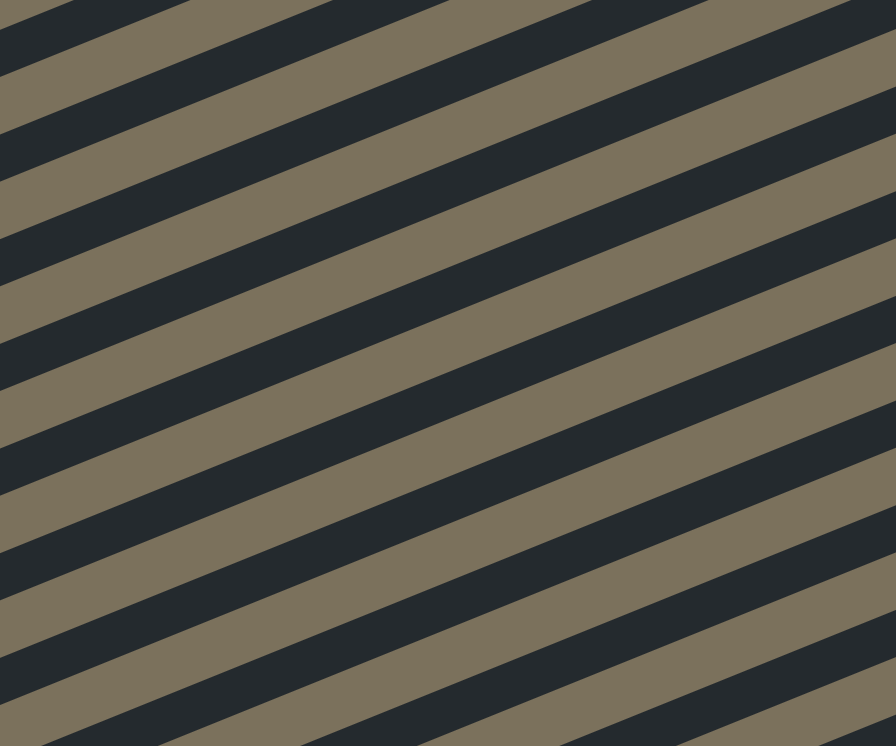
A WebGL 2 fragment shader for this pattern:

```glsl
#version 300 es
precision highp float;

uniform vec2 u_resolution;
out vec4 fragColor;

// Lengths are fractions of the canvas height.
const vec3 TAN_COLOR = vec3(0.482, 0.445, 0.360);
const vec3 SLATE_COLOR = vec3(0.143, 0.163, 0.180);
const float STRIPE_ANGLE = radians(22.0);
const float STRIPE_PERIOD = 0.1301;
const float STRIPE_WIDTH = 0.0586;
const float STRIPE_OFFSET = 0.0802;

// Signed distance to the nearest stripe edge, negative inside the stripe.
float stripeDistance(vec2 p) {
    vec2 normal = vec2(-sin(STRIPE_ANGLE), cos(STRIPE_ANGLE));
    float across = (dot(p, normal) - STRIPE_OFFSET) / STRIPE_PERIOD;
    float fromCenter = abs(fract(across + 0.5) - 0.5) * STRIPE_PERIOD;
    return fromCenter - 0.5 * STRIPE_WIDTH;
}

void main() {
    vec2 p = gl_FragCoord.xy / u_resolution.y;
    float pixel = 1.0 / u_resolution.y;

    // Blend across one pixel at each edge.
    float coverage = clamp(0.5 - stripeDistance(p) / pixel, 0.0, 1.0);
    fragColor = vec4(mix(TAN_COLOR, SLATE_COLOR, coverage), 1.0);
}
```
